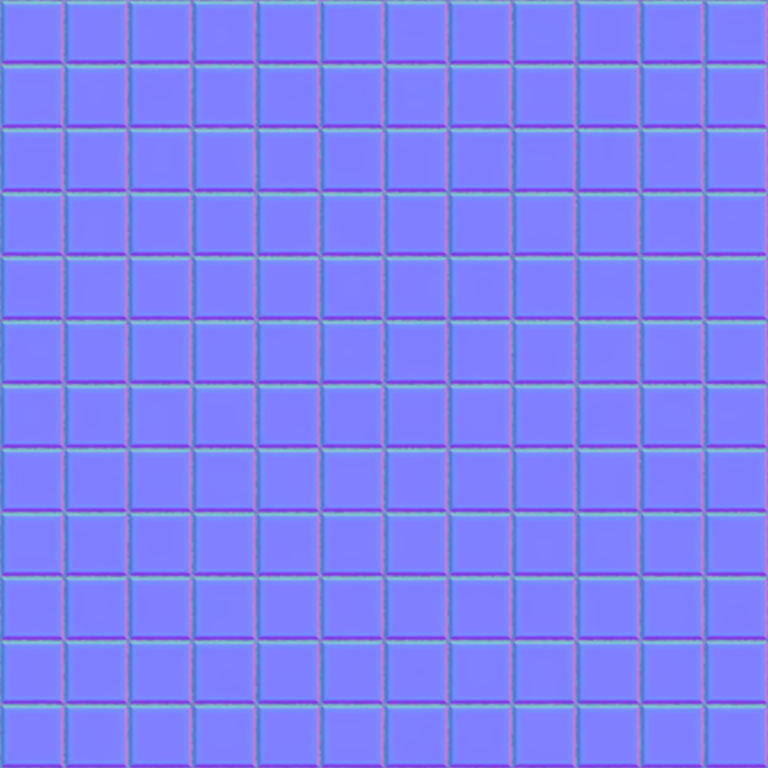
This texture map is drawn by a WebGL 2 fragment shader. Its source:

```glsl
#version 300 es
precision highp float;
// Tangent-space normal map of a 12 by 12 grid of square bevelled tiles with rough grout.

uniform vec2 u_resolution;
out vec4 fragColor;

// Lengths are fractions of one tile pitch unless noted.
const float TILES = 12.0;
const vec2 GRID_SHIFT = vec2(0.005, -0.007);
const float GROUT_HALF = 0.013;
const float CORNER_RADIUS = 0.050;
const float EDGE_SOFT = 0.022;
const float MITRE_SOFT = 0.026;
const float BEVEL_START = 0.020;
const float BEVEL_END = 0.080;
const vec2 BEVEL_SLOPE = vec2(0.46, 0.54);
const float BEVEL_SHADE = 0.10;     // loss of blue on the bevel
const float LOWER_LIFT = 0.11;      // blue regained on lower bevels
const float RIM_DEPTH = 0.090;
const float RIM_WIDTH = 0.028;
const vec2 RIM_SLOPE = vec2(-0.06, 0.09);
const float EDGE_WOBBLE = 0.003;
const float TILE_TILT = 0.014;
const float SURFACE_WAVE = 0.024;
const float GROUT_ROUGHNESS = 0.14;
const float BEVEL_ROUGHNESS = 0.08;
const float GRAIN_PERIOD = 240.0;   // cells across the canvas
const float WOBBLE_PERIOD = 72.0;
const float WAVE_PERIOD = 24.0;
const vec3 GROUT_COLOR = vec3(0.50, 0.53, 0.77);

float hash(vec2 p) {
    return fract(sin(dot(p, vec2(127.1, 311.7))) * 43758.5453);
}

// Value noise that wraps after the given whole number of cells.
float wrappedNoise(vec2 uv, float period) {
    vec2 p = uv * period;
    vec2 cell = floor(p);
    vec2 f = fract(p);
    f = f * f * (3.0 - 2.0 * f);
    vec2 lo = mod(cell, period);
    vec2 hi = mod(cell + 1.0, period);
    float bottom = mix(hash(lo), hash(vec2(hi.x, lo.y)), f.x);
    float top = mix(hash(vec2(lo.x, hi.y)), hash(hi), f.x);
    return mix(bottom, top, f.y);
}

// Signed distance to a rounded square centred on the origin.
float roundedSquare(vec2 p, float halfSide, float radius) {
    vec2 q = abs(p) - halfSide + radius;
    return length(max(q, 0.0)) + min(max(q.x, q.y), 0.0) - radius;
}

// Outward slope of the nearest edge, fading across the mitres.
vec2 edgeSlope(vec2 p, float soft) {
    float sideways = smoothstep(-soft, soft, abs(p.x) - abs(p.y));
    return vec2(sideways, 1.0 - sideways) * sign(p) * BEVEL_SLOPE;
}

void main() {
    vec2 uv = gl_FragCoord.xy / u_resolution;
    vec2 grid = uv * TILES - GRID_SHIFT;
    vec2 tile = mod(floor(grid), TILES);
    vec2 p = fract(grid) - 0.5;
    float pixel = TILES / min(u_resolution.x, u_resolution.y);
    float soft = max(EDGE_SOFT, 0.75 * pixel);

    // Tile outline with slightly uneven edges
    float wobble = (wrappedNoise(uv, WOBBLE_PERIOD) - 0.5) * EDGE_WOBBLE;
    float depth = wobble - roundedSquare(p, 0.5 - GROUT_HALF, CORNER_RADIUS);
    float tileMask = smoothstep(-soft, soft, depth);

    // Fine grain shared by grout and bevel
    vec2 grain = vec2(wrappedNoise(uv, GRAIN_PERIOD),
                      wrappedNoise(fract(uv + 0.25), GRAIN_PERIOD)) - 0.5;

    // Bevel and the faint cool rim just inside it
    float bevel = 1.0 - smoothstep(BEVEL_START, BEVEL_END, depth);
    float rimOffset = (depth - RIM_DEPTH) / RIM_WIDTH;
    vec2 edge = edgeSlope(p, max(MITRE_SOFT, pixel));
    vec2 slope = (edge + grain * BEVEL_ROUGHNESS) * bevel;
    slope += RIM_SLOPE * exp(-rimOffset * rimOffset);

    // Per-tile tilt and slow surface waves
    vec2 tilt = vec2(hash(tile + 3.0), hash(tile + 17.0)) - 0.5;
    vec2 wave = vec2(wrappedNoise(uv, WAVE_PERIOD),
                     wrappedNoise(fract(uv + 0.375), WAVE_PERIOD)) - 0.5;
    slope += tilt * TILE_TILT + wave * SURFACE_WAVE;
    vec3 normal = vec3(slope, sqrt(max(1.0 - dot(slope, slope), 0.0)));
    vec3 tileColor = 0.5 + 0.5 * normal;
    tileColor.b -= (BEVEL_SHADE + LOWER_LIFT * min(edge.y, 0.0)) * bevel;

    // Speckled grout
    vec3 groutColor = GROUT_COLOR;
    groutColor += vec3(grain, 0.5 * (grain.x + grain.y)) * GROUT_ROUGHNESS;

    fragColor = vec4(mix(groutColor, tileColor, tileMask), 1.0);
}
```
